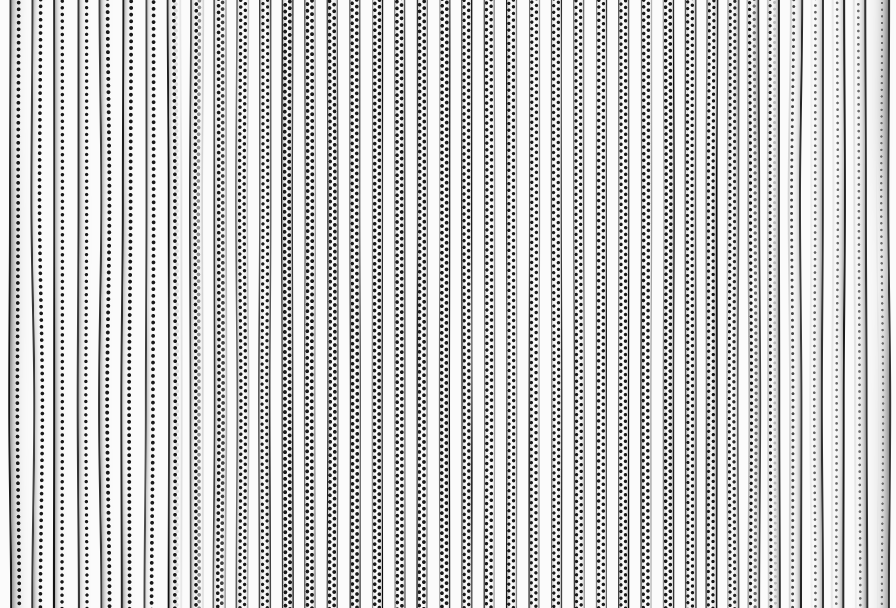
Write a Shadertoy shader that draws this pattern.

```glsl
// Upright pleats: narrow strips perforated with staggered dots between ruled edges.
// Each pleat turns with its place across the sheet, so its near edge stands out,
// its far edge and second dot column fade, and soft shade gathers at the sides.

#define PLEATS 40.0
#define DOT_PITCH 0.298
#define DOT_RADIUS 0.082
#define COLUMN_GAP 0.21
#define LINE_HALF 0.036
#define WOBBLE 0.10
#define SHADE 0.55
#define PAPER vec3(0.985)
#define INK vec3(0.05)

float hash(vec2 p) {
    p = fract(p * vec2(0.1031, 0.1137));
    p += dot(p, p.yx + 33.33);
    return fract((p.x + p.y) * p.x * 37.7);
}

// Smooth noise along y, with its own sequence for each seed
float noise(float y, float seed) {
    float i = floor(y), f = fract(y);
    f = f * f * (3.0 - 2.0 * f);
    return mix(hash(vec2(i, seed)), hash(vec2(i + 1.0, seed)), f);
}

// Share of a pixel covered by a band of the given half width
float band(float d, float halfWidth, float px) {
    float h = 0.5 * px;
    return (clamp(d + halfWidth, -h, h) - clamp(d - halfWidth, -h, h)) / px;
}

float dots(vec2 p, float radius, float px) {
    p.y = (fract(p.y / DOT_PITCH) - 0.5) * DOT_PITCH;
    return clamp((radius - length(p)) / px + 0.5, 0.0, 1.0);
}

// Grey that starts at an edge and falls off on its positive side
float shade(float d, float width, float px) {
    return smoothstep(-px, 0.0, d) * exp(-max(d, 0.0) / width);
}

float pleat(vec2 p, float id, float px) {
    float t = (id + 0.75) / PLEATS;
    float leftTurn = 1.0 - smoothstep(0.10, 0.40, t);
    float rightTurn = smoothstep(0.68, 0.95, t);
    float turn = max(leftTurn, rightTurn);

    // Strip centre, with a slow bend down the sheet
    float bend = WOBBLE * (noise(p.y * 0.11, id + 3.0) - 0.5) * (0.3 + turn);
    float x = p.x - 0.83 + 0.45 * smoothstep(0.74, 0.95, t) - bend;

    // Ruled edges of uneven weight
    float leftEdge = x + mix(0.20, 0.36, leftTurn);
    float rightEdge = mix(0.24, 0.31, rightTurn) - x;
    float leftTone = mix(0.40, 1.0, hash(vec2(id, 7.0)));
    float rightTone = mix(0.35, 1.0, hash(vec2(id, 19.0)));
    leftTone *= 0.65 + 0.5 * noise(p.y * 0.17, id + 51.0);
    rightTone *= 0.65 + 0.5 * noise(p.y * 0.17, id + 97.0);
    leftTone = mix(leftTone, 0.95, 0.7 * leftTurn) * (1.0 - 0.9 * rightTurn);
    rightTone = mix(rightTone, 0.95, 0.8 * rightTurn);
    rightTone *= smoothstep(0.16, 0.32, t);
    float weight = LINE_HALF * (0.8 + 0.5 * turn);
    float ink = max(leftTone * band(leftEdge, weight, px),
                    rightTone * band(rightEdge, weight, px));

    // Soft shade beside the edges, widest at the two ends of the sheet
    float ends = (1.0 - smoothstep(0.0, 0.04, t)) + smoothstep(0.96, 1.0, t);
    float reach = 0.05 + 0.06 * turn + 0.16 * ends;
    float depth = SHADE * (0.55 + 0.9 * noise(p.y * 0.13, id + 131.0));
    ink = max(ink, depth * leftTone * shade(leftEdge, reach, px));
    ink = max(ink, depth * rightTone * shade(rightEdge, reach, px));

    // Two staggered dot columns; only one remains near the sides
    float spread = 0.5 * COLUMN_GAP * smoothstep(0.12, 0.28, t)
                 * (1.0 - smoothstep(0.86, 0.95, t));
    float second = smoothstep(0.17, 0.27, t) * (1.0 - smoothstep(0.80, 0.91, t));
    float faint = smoothstep(0.84, 0.94, t);
    float radius = DOT_RADIUS * (1.0 - 0.28 * faint)
                 * mix(0.9, 1.08, hash(vec2(id, 41.0)));
    float row = p.y + hash(vec2(id, 61.0)) * DOT_PITCH;
    float tone = 0.95 - 0.35 * faint;
    ink = max(ink, tone * dots(vec2(x + spread, row), radius, px));
    row += 0.5 * DOT_PITCH;
    return max(ink, tone * second * dots(vec2(x - spread, row), radius, px));
}

void mainImage(out vec4 fragColor, in vec2 fragCoord) {
    float px = PLEATS / iResolution.x;
    vec2 p = fragCoord * px;
    float cell = floor(p.x);

    // Neighbours are included because a strip may cross its cell border
    float ink = 0.0;
    for (float k = -1.0; k <= 1.0; k++) {
        float id = cell + k;
        if (id >= 0.0 && id < PLEATS)
            ink = max(ink, pleat(vec2(p.x - id, p.y), id, px));
    }
    fragColor = vec4(mix(PAPER, INK, clamp(ink, 0.0, 1.0)), 1.0);
}
```
